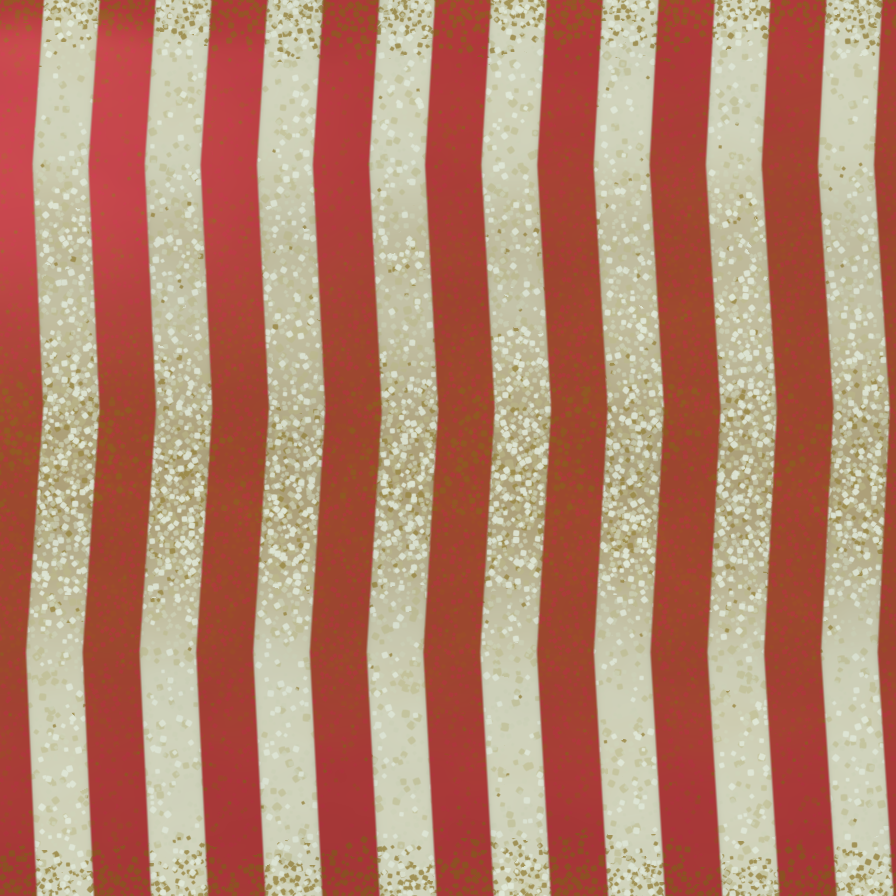
This pattern is drawn by a Shadertoy shader. Its source:

```glsl
// Red and cream zigzag stripes, worn by bands of speckled olive and pale flakes

vec3 hash3(vec2 p) {
    vec3 q = vec3(dot(p, vec2(127.1, 311.7)), dot(p, vec2(269.5, 183.3)), dot(p, vec2(419.2, 371.9)));
    return fract(sin(q) * 43758.55);
}

// Cellular flakes: each cell holds one jittered, rounded chip with chance "density"
float flakes(vec2 p, float scale, float density) {
    vec2 g = p * scale, cell = floor(g);
    float blur = 0.7 * scale / iResolution.y + 0.03, cover = 0.0;
    for (int j = -1; j <= 1; j++)
    for (int i = -1; i <= 1; i++) {
        vec2 id = cell + vec2(i, j);
        vec3 h = hash3(id);
        float turn = 6.28 * h.x;
        vec2 d = mat2(cos(turn), sin(turn), -sin(turn), cos(turn)) * (g - id - h.xy);
        float chip = mix(length(d), max(abs(d.x), abs(d.y)), 0.6);
        float radius = 0.24 + 0.22 * fract(h.z * 17.0);
        cover = max(cover, step(h.z, density) * (1.0 - smoothstep(radius - blur, radius + blur, chip)));
    }
    return cover;
}

// Soft uneven clouds from layered sines
float clouds(vec2 p) {
    float sum = 0.0, amp = 0.5;
    for (int i = 0; i < 4; i++) {
        sum += amp * sin(p.x + 1.7 * sin(p.y)) * sin(p.y + 1.3 * sin(0.8 * p.x));
        p = mat2(1.5, 1.2, -1.2, 1.5) * p + 2.3;
        amp *= 0.6;
    }
    return sum;
}

// Signed distance to the red stripes, negative inside
float stripeDistance(vec2 uv) {
    float fold = abs(fract(uv.y / 0.544) - 0.5) * 2.0;
    float x = 0.635 + (uv.x - 0.635) / (1.0 + 0.022 * (0.727 - uv.y)) - 0.0155 * fold;
    float phase = fract((x - 0.0977) / 0.1255);
    return (abs(phase - 0.25 - step(0.75, phase)) - 0.25) * 0.1255;
}

vec3 creamStripe(vec2 uv, float dirt, float rim) {
    vec3 c = mix(vec3(0.82, 0.83, 0.74), vec3(0.67, 0.62, 0.47), dirt);
    c = mix(c, vec3(0.73, 0.72, 0.53), 0.55 * flakes(uv, 95.0, 0.25 + 0.45 * dirt));
    c = mix(c, vec3(0.60, 0.53, 0.27), 0.85 * flakes(uv + 3.1, 135.0, 0.3 * dirt * dirt + 0.9 * rim));
    float bright = 0.16 + 0.28 * smoothstep(0.2, 0.8, dirt) + 0.25 * rim;
    c = mix(c, vec3(0.80, 0.82, 0.72), 0.7 * flakes(uv + 5.7, 150.0, bright + 0.1));
    return mix(c, vec3(0.87, 0.90, 0.84), 0.9 * flakes(uv + 7.3, 125.0, bright));
}

vec3 redStripe(vec2 uv, float cloud, float rim) {
    float rust = smoothstep(0.1, 0.3, uv.y) * (1.0 - smoothstep(0.45, 0.78, uv.y - 0.28 * uv.x));
    rust = clamp(rust + 0.25 * cloud, 0.0, 1.0);
    vec3 c = mix(vec3(0.69, 0.23, 0.23), vec3(0.61, 0.28, 0.18), rust);
    c = mix(c, vec3(0.61, 0.31, 0.15), 0.6 * flakes(uv + 1.9, 140.0, 0.12 + 0.25 * rust));
    c = mix(c, vec3(0.72, 0.20, 0.26), 0.6 * flakes(uv + 4.3, 165.0, 0.15 + 0.2 * rust));
    // Olive tarnish on the centre band and the rims
    float tarnish = rim + 0.4 * exp(-pow((uv.y - 0.5) / 0.07, 2.0)) * (0.7 + cloud);
    c = mix(c, vec3(0.55, 0.37, 0.12), 0.75 * flakes(uv + 8.7, 130.0, tarnish));
    // Rosy glow at the upper left, dimmer foot
    float glow = (1.0 - smoothstep(0.0, 0.55, uv.x)) * smoothstep(0.5, 0.8, uv.y) * (1.0 - rim);
    return c * (0.94 + 0.06 * smoothstep(0.0, 0.3, uv.y)) + glow * vec3(0.10, 0.05, 0.08);
}

void mainImage(out vec4 fragColor, in vec2 fragCoord) {
    vec2 uv = fragCoord / iResolution.y;
    float cloud = clouds(uv * vec2(9.0, 14.0));

    // Wear: a broad dirty band across the middle and tarnished top and bottom rims
    float dirt = exp(-pow((uv.y - 0.47) / 0.16, 2.0)) + 0.4 * exp(-pow((uv.y - 0.73) / 0.07, 2.0));
    dirt = clamp(dirt + 0.22 * cloud, 0.0, 1.0);
    float rimDepth = min(uv.y, 1.0 - uv.y) + 0.02 * cloud;
    float rim = 1.0 - smoothstep(0.0, 0.075, rimDepth);

    float d = stripeDistance(uv);
    float soft = 0.0012 + 0.5 / iResolution.y;
    vec3 cream = creamStripe(uv, dirt, rim);
    cream *= 1.0 - 0.1 * exp(-max(d, 0.0) / 0.002);
    vec3 color = mix(redStripe(uv, cloud, rim), cream, smoothstep(-soft, soft, d));

    fragColor = vec4(color * (1.0 + 0.03 * cloud), 1.0);
}
```
